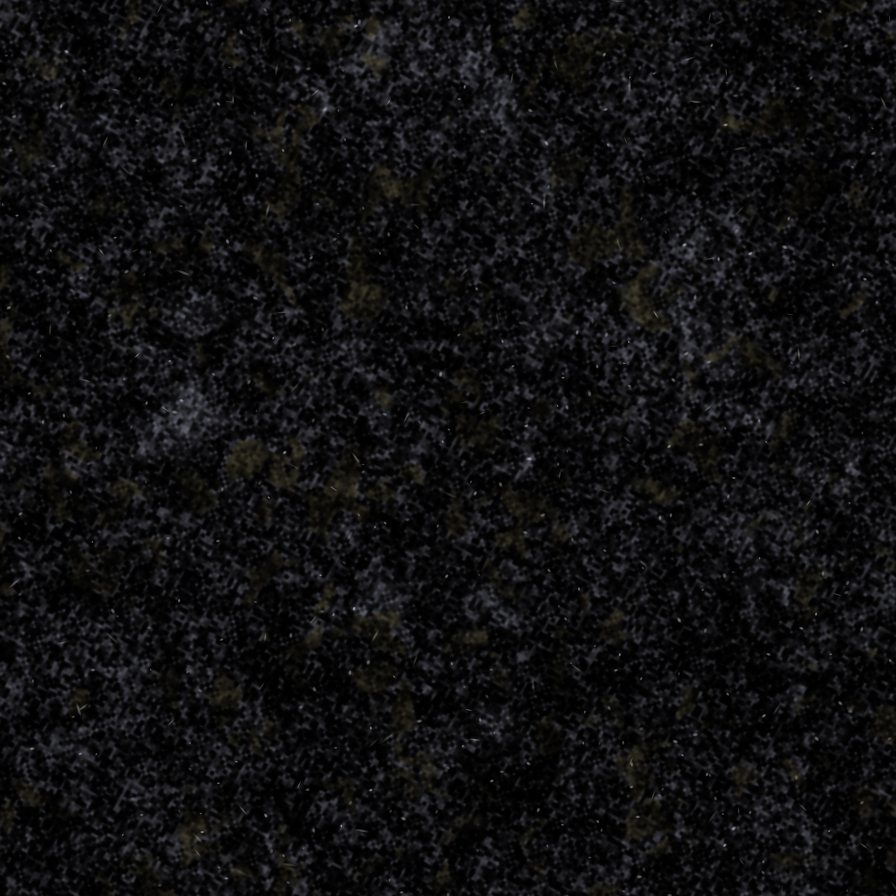
Give the GLSL for this texture, as a Shadertoy shader.

```glsl
float hash(vec2 p) {
    vec3 q = fract(vec3(p.xyx) * 0.1031);
    q += dot(q, q.yzx + 33.33);
    return fract((q.x + q.y) * q.z);
}

mat2 turn(float angle) {
    float c = cos(angle), s = sin(angle);
    return mat2(c, s, -s, c);
}

// Smooth value noise, scaled to zero mean and unit deviation
float grain(vec2 uv, float scale, float angle) {
    vec2 p = turn(angle) * uv * scale + scale * 1.37;
    vec2 cell = floor(p), f = fract(p);
    f = f * f * (3.0 - 2.0 * f);
    float low = mix(hash(cell), hash(cell + vec2(1, 0)), f.x);
    float high = mix(hash(cell + vec2(0, 1)), hash(cell + vec2(1, 1)), f.x);
    return (mix(low, high, f.y) - 0.5) / 0.214;
}

// Sparse, randomly turned elliptic flakes with soft edges
float flakes(vec2 uv, float scale, float density, vec2 size) {
    vec2 p = uv * scale, home = floor(p);
    float light = 0.0;
    for (int y = -1; y <= 1; y++)
    for (int x = -1; x <= 1; x++) {
        vec2 cell = home + vec2(x, y);
        vec2 centre = cell + vec2(hash(cell + 17.3), hash(cell + 41.9));
        vec2 q = turn(6.283 * hash(cell + 73.1)) * (p - centre);
        float radius = length(q / (size * scale * mix(0.6, 1.2, hash(cell + 5.7))));
        float present = step(hash(cell + 91.7), density);
        light = max(light, present * mix(0.4, 1.0, hash(cell + 29.3))
            * (1.0 - smoothstep(0.2, 1.0, radius)));
    }
    return light;
}

void mainImage(out vec4 fragColor, in vec2 fragCoord) {
    vec2 uv = fragCoord / iResolution.y;

    // Warped regions: olive mineral patches and pale clouds
    vec2 warped = uv + 0.006 * vec2(grain(uv, 40.0, 0.4), grain(uv, 40.0, 1.9));
    float patchField = 0.8 * grain(warped, 27.0, 0.7) + 0.6 * grain(warped, 62.0, 2.2);
    float olive = smoothstep(0.75, 1.7, patchField);
    float cloud = smoothstep(1.5, 2.3, 0.85 * grain(warped, 11.0, 1.1)
        + 0.55 * grain(warped, 36.0, 2.6));

    // Crystal grains, clumped at several sizes
    float fine = 0.78 * grain(uv, 250.0, 0.5) + 0.45 * grain(uv, 140.0, 1.2);
    float clumps = 0.32 * grain(warped, 48.0, 2.9) + 0.24 * grain(uv, 15.0, 0.2);
    float level = fine * mix(1.0, 0.5, olive) + clumps + 0.45 * olive + 0.7 * cloud;
    level += 0.15 * (uv.y - uv.x);

    // Soft exponential tone: mostly black, with few bright grains
    float tone = 0.057 * log(1.0 + exp(1.75 * level));
    vec3 coolGrey = vec3(0.96, 0.97, 1.1);
    vec3 oliveBrown = vec3(1.12, 1.04, 0.76);
    vec3 color = tone * mix(coolGrey, oliveBrown, olive);
    color += 0.025 * cloud * coolGrey;

    // Bright glints, thin slivers and a few pale cleavage streaks
    color += 0.42 * flakes(uv, 38.0, 0.22, vec2(0.0022, 0.0034)) * vec3(0.97, 0.98, 1.0);
    color += 0.26 * flakes(uv + 3.7, 24.0, 0.16, vec2(0.0018, 0.0085)) * vec3(1.0, 0.99, 0.92);
    color += 0.16 * flakes(uv + 8.2, 8.0, 0.10, vec2(0.004, 0.018)) * coolGrey;

    fragColor = vec4(clamp(color, 0.0, 1.0), 1.0);
}
```
